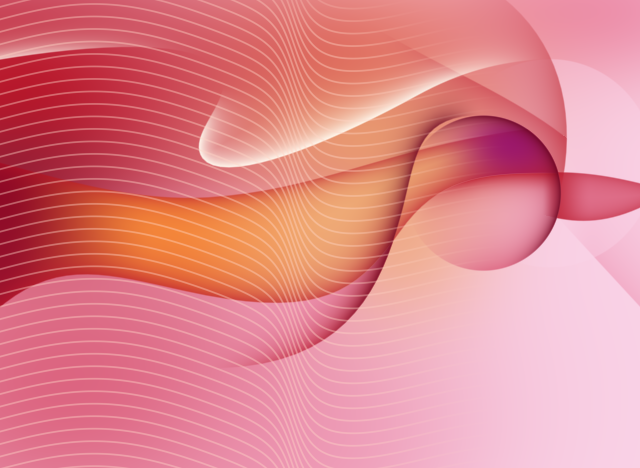
Write a Shadertoy shader that draws this background.

```glsl
const vec3 PALE = vec3(.98, .83, .91);
const vec3 PINK = vec3(.86, .38, .49);
const vec3 ROSE = vec3(.93, .57, .69);
const vec3 CRIMSON = vec3(.72, .07, .15);
const vec3 WINE = vec3(.42, .02, .13);
const vec3 ORANGE = vec3(.97, .54, .2);
const vec3 PEACH = vec3(.94, .68, .46);
const vec3 PLUM = vec3(.61, .09, .43);

// Soft spot: centre in xy, radii in zw
float blob(vec2 p, vec4 spot) {
  vec2 q = (p - spot.xy) / spot.zw;
  return exp(-dot(q, q));
}

// Signed distance to a cubic curve, positive left of its direction
float curve(vec2 p, vec4 ab, vec4 cd) {
  float best = 1e5, side = 1.;
  vec2 last = ab.xy;
  for (int i = 1; i <= 18; i++) {
    float t = float(i) / 18., s = 1. - t;
    vec2 next = s*s*s*ab.xy + 3.*s*s*t*ab.zw + 3.*s*t*t*cd.xy + t*t*t*cd.zw;
    vec2 e = next - last, v = p - last;
    float dist = length(v - e * clamp(dot(v, e) / dot(e, e), 0., 1.));
    if (dist < best) {
      best = dist;
      side = e.x * v.y < e.y * v.x ? -1. : 1.;
    }
    last = next;
  }
  return best * side;
}

float nearest(float a, float b) { return abs(a) < abs(b) ? a : b; }
float cover(float d, float px) { return smoothstep(-px, px, d); }
float fade(float d, float width) { return exp(-max(d, 0.) / width); }

// Repeated wave lines that crowd together at the bend
float waveLines(vec2 p, float spacing, float px) {
  float u = (p.x - 3.52) * 5.5, a = p.x * 1.25 + .1;
  float height = .22 * sin(a) - .52 * atan(u);
  float slope = .275 * cos(a) - 2.86 / (1. + u * u);
  float cell = abs(fract((p.y - height) / spacing) - .5) * spacing;
  return 1. - smoothstep(.002, .007 + px, cell / sqrt(1. + slope * slope));
}

vec3 backdrop(vec2 p) {
  vec3 col = mix(PALE, PINK, .95 * blob(p, vec4(.9, .9, 3.6, 2.2)));
  col = mix(col, ROSE, .55 * blob(p, vec4(3.7, .2, 1.7, 1.2)));
  col = mix(col, ROSE, blob(p, vec4(7.1, 5.5, 2, .9)));
  col = mix(col, PEACH, .7 * blob(p, vec4(4.8, 2.8, 1, 1)));
  col = mix(col, vec3(.91, .5, .42), blob(p, vec4(4.1, 4.8, 2.2, 1.3)));
  col = mix(col, CRIMSON, blob(p, vec4(.2, 4.5, 2.9, 1.9)));
  col = mix(col, PEACH, .85 * blob(p, vec4(4.4, 3.95, 1.4, .7)));
  return mix(col, WINE, .6 * blob(p, vec4(0, 3.5, 1.3, .7)));
}

void mainImage(out vec4 fragColor, in vec2 fragCoord) {
  vec2 p = fragCoord / iResolution.xy * vec2(7.68, 5.62);
  float px = 5.62 / iResolution.y;
  vec3 col = backdrop(p);

  // Wedge and veil on the right
  float wedge = dot(p - vec2(6.7, 3), vec2(.735, .678));
  col = mix(col, ROSE, .55 * cover(wedge, px) * fade(wedge, .6) * smoothstep(6.6, 7.2, p.x));
  float veil = 1.25 - length(p - vec2(6.6, 3.66));
  col = mix(col, PALE, .4 * cover(veil, px) * smoothstep(5.8, 6.8, p.x));

  // Translucent sail
  float sail = -curve(p, vec4(5.9, 5.75, 6.7, 5.2), vec4(6.95, 4.3, 6.72, 3.3));
  float sailMask = cover(sail, px) * smoothstep(3.3, 3.6, p.y);
  float crease = -curve(p, vec4(4.4, 5.35, 5.2, 4.85), vec4(6.1, 4.5, 6.75, 4));
  float sailTint = (.15 + .6 * fade(sail, .4)) * (1. - smoothstep(4.4, 6.3, p.y));
  col = mix(col, vec3(.78, .25, .29), sailMask * sailTint);
  col = mix(col, CRIMSON, .4 * sailMask * cover(crease, px) * fade(crease, .35) * smoothstep(4.4, 5.8, p.x));

  // White glowing swoosh
  float swoosh = curve(p, vec4(-.2, 4.87, .9, 5.07), vec4(2.68, 5.25, 2.68, 4.62));
  swoosh = nearest(swoosh, curve(p, vec4(2.68, 4.62, 2.68, 4.32), vec4(2.25, 3.97, 2.43, 3.72)));
  swoosh = nearest(swoosh, curve(p, vec4(2.43, 3.72, 2.7, 3.37), vec4(4, 3.92, 5, 4.47)));
  swoosh = nearest(swoosh, curve(p, vec4(5, 4.47, 5.6, 4.8), vec4(6.1, 4.9, 6.7, 4.92)));
  float lowPart = 1. - smoothstep(3.9, 4.6, p.y - .3 * max(p.x - 3., 0.));
  float power = max(.8 - .8 * smoothstep(0., 2.6, p.x), lowPart) * (1. - smoothstep(5., 6.7, p.x));
  col = mix(col, vec3(1, .97, .93), power * cover(swoosh, px) * fade(swoosh, .18));

  // Tail on the right
  float tail = min(-curve(p, vec4(6.6, 3.55, 7, 3.56), vec4(7.4, 3.5, 7.9, 3.36)),
    curve(p, vec4(6.6, 3.02, 7, 2.92), vec4(7.4, 2.95, 7.9, 3.24)));
  vec3 tailTint = mix(CRIMSON, PINK, smoothstep(6.6, 7.1, p.x) * (1. - .6 * fade(tail, .1)));
  col = mix(col, tailTint, .85 * cover(tail, px) * smoothstep(6.5, 6.7, p.x));

  // Ribbon edges
  float top = -nearest(curve(p, vec4(-.2, 3.72, .8, 3.45), vec4(1.6, 3.2, 2.5, 3.25)),
    curve(p, vec4(2.5, 3.25, 4, 3.35), vec4(4.8, 3.95, 6.8, 4.12)));
  float base = curve(p, vec4(-.2, 1.75, .6, 2.55), vec4(1.2, 2.35, 2.2, 2.13));
  base = nearest(base, curve(p, vec4(2.2, 2.13, 3.9, 1.75), vec4(4.3, 2.15, 4.8, 2.84)));
  base = nearest(base, curve(p, vec4(4.8, 2.84, 5.3, 3.55), vec4(5.9, 3.55, 6.8, 3.54)));
  float twist = nearest(curve(p, vec4(2.4, 1.2, 4.1, 1.15), vec4(4.55, 2.1, 4.8, 3)),
    curve(p, vec4(4.8, 3, 5, 3.7), vec4(4.95, 4.24, 5.8, 4.24)));

  // Folded underside
  float fold = cover(twist, px) * cover(-base, px) * smoothstep(2.4, 3.8, p.x);
  col = mix(col, mix(ROSE, CRIMSON, .8 * fade(twist, .2)), .85 * fold);

  // Ribbon body
  vec3 body = mix(vec3(.55, .03, .14), ORANGE, smoothstep(0., 1.9, p.x));
  body = mix(body, PEACH, smoothstep(2., 4.2, p.x));
  body = mix(body, vec3(.7, .18, .28), smoothstep(5.2, 6.4, p.x));
  body = mix(body, CRIMSON, max(.7 * fade(base, .2), .6 * fade(top, .13)));
  float disc = .93 - length(p - vec2(5.8, 3.3));
  float inside = cover(disc, px);
  col = mix(col, body, .92 * cover(top, px) * cover(base, px) * mix(1., inside, step(5.8, p.x)));
  float shade = cover(twist, px) * smoothstep(3.6, 4.7, p.x) * (1. - smoothstep(5.2, 5.8, p.x));
  col = mix(col, WINE, .8 * shade * fade(twist, .13));

  // Glass disc
  vec2 q = (p - vec2(5.8, 3.3)) / .93;
  float under = inside * cover(-base, px);
  col = mix(col, PINK, under * (.2 + .65 * fade(disc, .3)) * smoothstep(-1., .2, q.x));
  col = mix(col, CRIMSON, .8 * under * fade(-base, .13) * smoothstep(4.9, 5.7, p.x));
  col = mix(col, PLUM, .95 * inside * cover(base, px) * blob(p, vec4(6.15, 3.9, .6, .42)));
  col = mix(col, WINE, .9 * inside * fade(disc, .08) * smoothstep(-.5, .8, q.x + .7 * q.y));

  // Fine line pattern
  float lineFade = 1. - smoothstep(3.8, 6.2, p.x);
  lineFade *= 1. - smoothstep(5.4, 6.4, p.y + .35 * max(p.x - 3., 0.));
  col = mix(col, vec3(1, .84, .78), .42 * lineFade * waveLines(p, .15, px));
  fragColor = vec4(col, 1);
}
```
